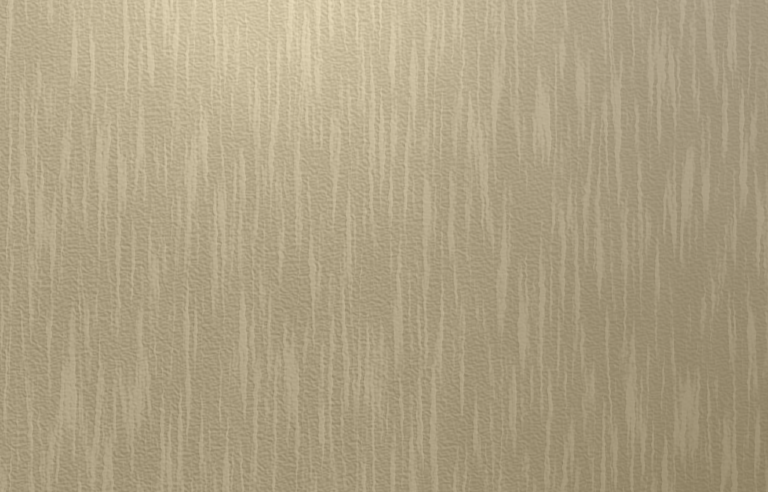
Give the GLSL for this texture, as a Shadertoy shader.

```glsl
// Beige embossed wall covering: soft, frayed vertical streaks over a finely crinkled
// ground, lit by a soft lamp above. Stretched gradient noise makes the streaks,
// and the slope of fine gradient noise gives the relief its light and shade.

const vec3  BASE_COLOR   = vec3(0.680, 0.629, 0.515);
const vec3  GLOW_COLOR   = vec3(0.135, 0.135, 0.125);
const vec3  COOL_TINT    = vec3(-0.004, 0.000, 0.020);
const vec2  LAMP_POS     = vec2(0.36, 1.05);  // fraction of the canvas
const vec2  LAMP_FALLOFF = vec2(3.3, 2.7);
const float RIGHT_SHADE  = 0.062;
const float VERTICAL_RAMP = 0.055;
const vec2  STREAK_FREQ  = vec2(72.0, 4.4);   // cells per canvas height
const vec2  FIBRE_FREQ   = vec2(135.0, 11.0);
const vec2  FRAY_FREQ    = vec2(150.0, 110.0);
const vec2  GRAIN_FREQ   = vec2(135.0, 165.0);
const float STAGGER      = 0.35;
const float STREAK_TONE  = 0.058;
const float EDGE_RELIEF  = 0.020;
const float GRAIN_RELIEF = 0.072;
const float MOTTLE_TONE  = 0.014;

vec2 hashGradient(vec2 cell) {
    vec3 h = fract(cell.xyx * vec3(0.1031, 0.1030, 0.0973));
    h += dot(h, h.yzx + 33.33);
    float angle = 6.2832 * fract((h.x + h.y) * h.z);
    return vec2(cos(angle), sin(angle));
}

float gradientNoise(vec2 p) {
    vec2 i = floor(p), f = p - i;
    vec2 u = f * f * f * (f * (f * 6.0 - 15.0) + 10.0);
    vec2 e = vec2(1.0, 0.0);
    float a = dot(hashGradient(i), f);
    float b = dot(hashGradient(i + e.xy), f - e.xy);
    float c = dot(hashGradient(i + e.yx), f - e.yx);
    float d = dot(hashGradient(i + e.xx), f - e.xx);
    return mix(mix(a, b, u.x), mix(c, d, u.x), u.y);
}

// Coverage of the smooth streaks, 0 on the ground and 1 on a streak
float streakMask(vec2 p) {
    p.x += 0.005 * gradientNoise(p * vec2(5.0, 3.0) + 17.0);
    p.x += 0.0035 * gradientNoise(p * vec2(30.0, 65.0) + 41.0);
    float fray = gradientNoise(p * FRAY_FREQ + 310.0);
    // Stagger the columns so that streak ends do not line up
    p.y += STAGGER * gradientNoise(vec2(p.x * 27.0, 3.5));
    float field = gradientNoise(p * STREAK_FREQ + 100.0);
    field += 0.60 * gradientNoise(p * FIBRE_FREQ + 230.0);
    field += 0.26 * fray;
    return smoothstep(-0.08, 0.48, field);
}

// Height of the crinkled ground
float grainHeight(vec2 p) {
    p += 0.003 * gradientNoise(p * 45.0 + 640.0);
    return gradientNoise(p * GRAIN_FREQ + 500.0)
         + 0.5 * gradientNoise(p * GRAIN_FREQ * 0.55 + 900.0);
}

// Broad light: lamp glow, darker right side and lower edge
vec3 wallLight(vec2 uv) {
    vec2 q = (uv - LAMP_POS) * LAMP_FALLOFF;
    float glow = exp(-dot(q, q));
    float right = smoothstep(0.42, 1.0, uv.x);
    float shade = VERTICAL_RAMP * (uv.y - 0.5);
    shade -= RIGHT_SHADE * right * (1.15 - 0.5 * uv.y);
    return BASE_COLOR + GLOW_COLOR * glow + shade + COOL_TINT * right * uv.y;
}

void mainImage(out vec4 fragColor, in vec2 fragCoord) {
    vec2 uv = fragCoord / iResolution.xy;
    vec2 p = fragCoord / iResolution.y;

    // Streaks, with a lit and a shaded side
    float streak = streakMask(p);
    float edge = streak - streakMask(p + vec2(0.003, 0.0015));

    // Crinkles lit from above, flattened on the streaks and to the right
    vec2 offset = vec2(0.0009, 0.0015);
    float slope = grainHeight(p - offset) - grainHeight(p + offset);
    float relief = mix(1.0, 0.50, smoothstep(0.4, 0.95, uv.x));
    float roughness = relief * mix(1.0, 0.45, streak);

    // Compose the tones
    float tone = STREAK_TONE * (streak - 0.32);
    tone += EDGE_RELIEF * relief * edge;
    tone += GRAIN_RELIEF * roughness * slope;
    tone += MOTTLE_TONE * gradientNoise(p * vec2(14.0, 4.0) + 75.0);
    fragColor = vec4(clamp(wallLight(uv) + tone, 0.0, 1.0), 1.0);
}
```
